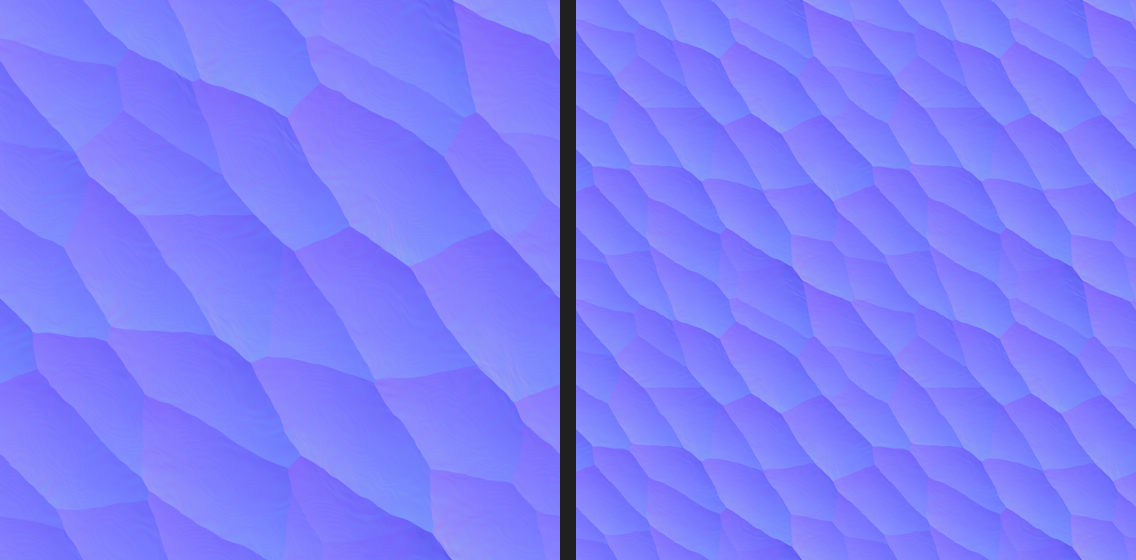
Left: one tile. Right: repeated 2 by 2.
This texture map is drawn by a WebGL 2 fragment shader. Its source:

```glsl
#version 300 es
precision highp float;
// Tileable normal map of slanted, overlapping rock scales with fine contour rings.

uniform vec2 u_resolution;
out vec4 fragColor;

const float TAU = 6.2831853;

vec3 hash3(vec2 id) {
    vec3 s = vec3(dot(id, vec2(127.1, 311.7)), dot(id, vec2(269.5, 183.3)), dot(id, vec2(419.2, 71.9)));
    return fract(sin(s + 4.7) * 43758.5);
}

// Cells lie on a diagonal lattice, so their ids repeat along (5, 3) and (0, 6).
vec2 wrapCell(vec2 id) {
    float turn = floor((id.x + 0.5) / 5.0);
    return vec2(id.x - 5.0 * turn, floor(mod(id.y - 3.0 * turn + 0.5, 6.0)));
}

// Weighted cellular bowls: the lowest paraboloid wins, leaving sharp creases.
float scales(vec2 p) {
    vec2 q = vec2(5.0 * (p.x + p.y), 3.0 * (p.x - p.y));
    vec2 base = floor(q);
    float lowest = 9.0;
    for (int j = -2; j <= 2; j++) {
        for (int i = -1; i <= 1; i++) {
            vec2 cell = base + vec2(i, j);
            vec3 rnd = hash3(wrapCell(cell));
            vec2 d = q - cell - 0.03 - 0.94 * rnd.xy;
            lowest = min(lowest, d.x * d.x + 0.6 * d.y * d.y + 0.26 * rnd.z);
        }
    }
    return lowest;
}

// Layered sines with whole wave counts bend the scales and wrinkle the surface.
float relief(vec2 p) {
    float wrinkles = 0.0;
    float freq = 3.0;
    for (int i = 0; i < 10; i++) {
        float angle = 2.4 * float(i) + 0.6;
        vec2 waves = round(freq * vec2(cos(angle), sin(angle)));
        float wave = sin(TAU * dot(waves, p) + 1.7 * float(i) + 0.5 * wrinkles * freq);
        p += 0.0125 * wave * vec2(-waves.y, waves.x) / (freq * freq);
        wrinkles += wave / freq;
        freq *= 1.35;
    }
    return scales(p) + 0.016 * wrinkles;
}

void main() {
    vec2 uv = gl_FragCoord.xy / u_resolution;

    // Slope by central differences; the step also softens the creases.
    vec2 e = vec2(0.0012, 0.0);
    float left = relief(uv - e.xy), right = relief(uv + e.xy);
    float below = relief(uv - e.yx), above = relief(uv + e.yx);
    vec2 slope = vec2(right - left, above - below) / (2.0 * e.x);
    float height = 0.25 * (left + right + below + above);

    // Terraced contour rings, faded where they get too fine to resolve.
    float steepness = length(slope);
    float ringsPerPixel = 48.0 * steepness / min(u_resolution.x, u_resolution.y);
    float rings = sin(TAU * 48.0 * height) * (1.0 - smoothstep(0.2, 0.5, ringsPerPixel));
    slope += 0.8 * rings * slope / (steepness + 0.5);

    // Encode the normal as colour.
    vec2 tilt = -slope * vec2(0.0195, 0.0255);
    vec3 normal = vec3(tilt, sqrt(max(1.0 - 1.5 * dot(tilt, tilt), 0.0)));
    fragColor = vec4(vec3(0.496, 0.494, 0.496) + 0.5 * normal, 1.0);
}
```
